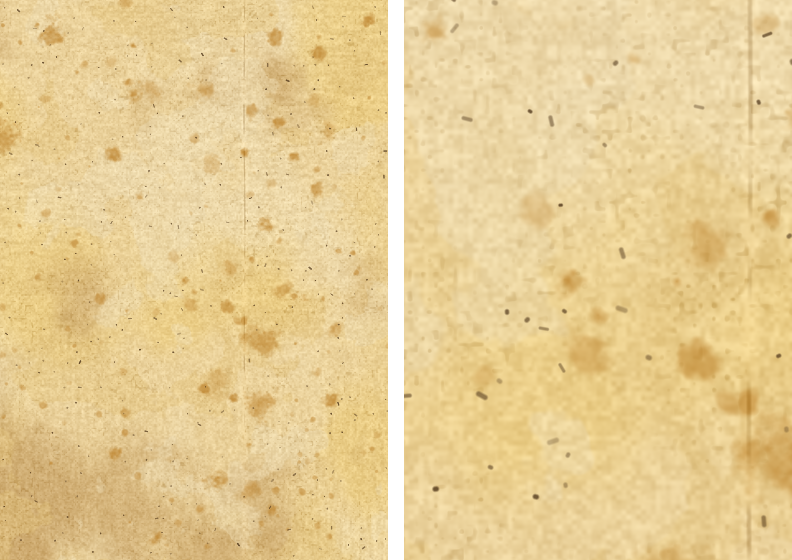
Left: the whole. Right: its middle third, enlarged.
Reproduce this texture procedurally as a WebGL 1 fragment shader.

```glsl
precision highp float;
uniform vec2 u_resolution;

float hash(vec2 p) {
  vec3 q = fract(p.xyx * vec3(0.1031, 0.1030, 0.0973));
  q += dot(q, q.yzx + 33.33);
  return fract((q.x + q.y) * q.z);
}

vec2 hash2(vec2 p) {
  return vec2(hash(p + 17.3), hash(p + 71.9));
}

float noise(vec2 p) {
  vec2 i = floor(p), f = fract(p);
  f = f * f * (3.0 - 2.0 * f);
  return mix(mix(hash(i), hash(i + vec2(1.0, 0.0)), f.x),
             mix(hash(i + vec2(0.0, 1.0)), hash(i + 1.0), f.x), f.y);
}

float fbm(vec2 p) {
  float sum = 0.0, amp = 0.5;
  for (int i = 0; i < 5; i++) {
    sum += amp * noise(p);
    p = mat2(1.6, 1.2, -1.2, 1.6) * p + 7.3;
    amp *= 0.5;
  }
  return sum / 0.97;
}

// Ragged round stains, one candidate per cell, denser where the clump noise is high
float foxing(vec2 p, float scale, float radius, float share) {
  vec2 cell = floor(p * scale);
  float ragged = (fbm(p * 42.0) - 0.5) * 1.9 + (noise(p * 190.0) - 0.5) * 0.5;
  float stain = 0.0;
  for (int y = -1; y <= 1; y++) {
    for (int x = -1; x <= 1; x++) {
      vec2 id = cell + vec2(float(x), float(y));
      vec2 center = (id + 0.1 + 0.8 * hash2(id + scale)) / scale;
      float clump = smoothstep(0.25, 0.75, noise(center * 4.0 + 3.0));
      float present = step(hash(id + scale * 3.0), share * (0.3 + 1.4 * clump));
      float size = radius * (0.45 + 0.75 * hash(id + 5.7));
      float d = length(p - center) / size + ragged;
      float strength = 0.35 + 0.65 * hash(id + 41.0);
      stain = max(stain, present * strength * (1.0 - smoothstep(0.3, 1.25, d)));
    }
  }
  return stain;
}

// Tiny dark fibres and dots
float specks(vec2 p, float scale, float share, float stretch) {
  vec2 id = floor(p * scale);
  vec2 q = (fract(p * scale) - 0.2 - 0.6 * hash2(id)) / scale;
  float a = 6.283 * hash(id + 9.0);
  q = mat2(cos(a), sin(a), -sin(a), cos(a)) * q;
  q.x -= clamp(q.x, -stretch, stretch);
  float size = 0.0006 + 0.0009 * hash(id + 23.0);
  float dot_ = 1.0 - smoothstep(size * 0.4, size + 0.0009, length(q));
  return dot_ * step(hash(id + 57.0), share) * (0.35 + 0.65 * hash(id + 81.0));
}

void main() {
  vec2 p = gl_FragCoord.xy / u_resolution.y;
  float width = u_resolution.x / u_resolution.y;
  vec2 uv = vec2(p.x / width, p.y);
  vec2 warped = p + 0.05 * vec2(fbm(p * 7.0), fbm(p * 7.0 + 31.0));

  // Uneven ageing: cream, yellow and tan clouds
  vec3 color = vec3(0.922, 0.825, 0.612);
  float cream = smoothstep(0.42, 0.68, fbm(warped * 5.0 + 2.0));
  color = mix(color, vec3(0.935, 0.860, 0.685), 0.75 * cream);
  float rim = smoothstep(0.25, 0.5, abs(uv.x - 0.5)) * 0.3 + smoothstep(0.6, 1.0, uv.y) * 0.2;
  float yellow = smoothstep(0.45, 0.75, fbm(warped * 4.0 + 19.0) + 0.5 * rim);
  color = mix(color, vec3(0.920, 0.800, 0.500), 0.75 * yellow);
  float corner = smoothstep(0.36, 0.0, uv.y) * smoothstep(1.0, 0.0, uv.x);
  float tan_ = smoothstep(0.5, 0.85, fbm(warped * 6.0 + 43.0) + 0.4 * corner);
  color = mix(color, vec3(0.800, 0.660, 0.430), 0.7 * tan_ + 0.25 * corner);

  // Faint water marks with soft-cut outlines
  float mark = fbm(warped * 9.0 + 61.0);
  color = mix(color, vec3(0.890, 0.770, 0.500), 0.45 * smoothstep(0.62, 0.65, mark));
  color = mix(color, vec3(0.930, 0.865, 0.710), 0.4 * smoothstep(0.36, 0.33, mark));

  // Woven fibres: horizontal above, vertical below, in worn patches
  float across = noise(p * vec2(35.0, 230.0)) - 0.5;
  float along = noise(p * vec2(230.0, 30.0) + 11.0) - 0.5;
  float weave = mix(along, across, smoothstep(0.25, 0.6, uv.y + 0.4 * (noise(p * 5.0) - 0.5)));
  color += weave * (0.3 + 0.7 * noise(p * 8.0 + 5.0)) * vec3(0.055, 0.065, 0.075);

  // Paper grain and pits
  float grain = noise(p * 340.0) * 0.6 + noise(p * 170.0 + 9.0) * 0.4 - 0.5;
  color += grain * vec3(0.10, 0.125, 0.155);
  float pits = smoothstep(0.68, 0.95, noise(p * 260.0 + 77.0)) * noise(p * 22.0);
  color -= pits * vec3(0.08, 0.10, 0.12);

  // Rust foxing
  float rust = foxing(p, 9.0, 0.027, 0.32);
  rust = max(rust, foxing(p + 3.1, 19.0, 0.012, 0.22));
  rust = max(rust, 0.8 * foxing(p + 8.4, 36.0, 0.006, 0.12));
  rust *= 0.75 + 0.5 * noise(p * 210.0 + 4.0);
  color = mix(color, vec3(0.750, 0.530, 0.200), clamp(rust * 0.8, 0.0, 0.85));

  // Vertical crease
  float crease = abs(p.x - 0.63 * width - 0.003 * (noise(vec2(p.y * 5.0, 2.0)) - 0.5));
  float worn = smoothstep(0.15, 0.7, noise(vec2(p.y * 40.0, 8.0))) * smoothstep(0.1, 0.4, uv.y);
  color -= worn * (1.0 - smoothstep(0.0003, 0.0022, crease)) * vec3(0.13, 0.15, 0.16);
  color += 0.02 * smoothstep(0.008, 0.002, crease);

  float dark = max(specks(p, 24.0, 0.16, 0.0022), specks(p + 5.0, 47.0, 0.17, 0.0004));
  color = mix(color, vec3(0.300, 0.200, 0.090), 0.8 * dark);
  gl_FragColor = vec4(clamp(color, 0.0, 1.0), 1.0);
}
```
